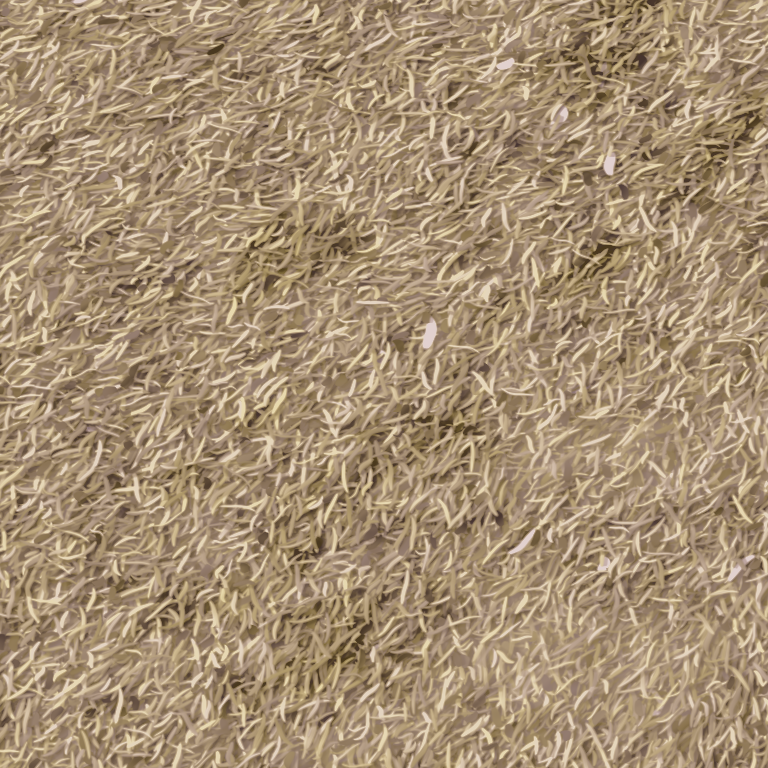
This texture is drawn by a Shadertoy shader. Its source:

```glsl
// Dry, trampled lawn: thin pale straw tangled over dark pockets of soil and thatch.

#define CELLS 36.0          // blade cells across the canvas height
#define LAYERS 12           // stacked blade layers
#define TOP_LAYERS 5        // uppermost layers, made of pale straw
#define HALF_WIDTH 0.088    // blade half width, in cells
#define SOFTNESS 0.07       // edge blur, in cells
#define SPREAD 1.35         // random spread of blade angle, in radians
#define BEND 0.4            // curl of the blades
#define SHADOW 0.36         // darkening beside each blade
#define CONTRAST 1.15       // spread of the light and dark tones
#define POCKET_RATE 0.13    // share of blades that are dark gaps
#define BLOTCH 0.19         // strength of broad light and dark areas
#define BRIGHTNESS 0.61     // middle tone

// Straw colours from deep shade to sunlit tip, with their tone positions
const vec3 STRAW[8] = vec3[8](
    vec3(0.28, 0.21, 0.16), vec3(0.42, 0.34, 0.25),
    vec3(0.54, 0.45, 0.33), vec3(0.58, 0.49, 0.40),
    vec3(0.66, 0.57, 0.45), vec3(0.74, 0.65, 0.53),
    vec3(0.83, 0.75, 0.63), vec3(0.90, 0.84, 0.73));
const float STOPS[8] = float[8](-0.08, 0.05, 0.175, 0.32, 0.51, 0.755, 0.94, 1.1);

vec4 hash4(vec2 p) {
    vec4 h = fract(p.xyxy * vec4(0.1031, 0.1030, 0.0973, 0.1099));
    h += dot(h, h.wzxy + 33.33);
    return fract((h.xxyz + h.yzzw) * h.zywx);
}

// Layered sines, roughly -1 to 1
float waves(vec2 p) {
    float sum = 0.0, amp = 0.55;
    for (int i = 0; i < 4; i++) {
        sum += amp * sin(p.x + 1.7 * sin(p.y * 0.8)) * cos(p.y + 1.3 * sin(p.x * 0.7));
        p = mat2(1.3, 1.1, -1.1, 1.3) * p + 2.3;
        amp *= 0.6;
    }
    return sum;
}

vec3 strawColor(float tone) {
    vec3 c = STRAW[0];
    for (int i = 1; i < 8; i++)
        c = mix(c, STRAW[i], clamp((tone - STOPS[i - 1]) / (STOPS[i] - STOPS[i - 1]), 0.0, 1.0));
    return c;
}

// Swept over at the upper left, standing steeper at the lower right, tangled locally
float grainAngle(vec2 p) {
    float steep = smoothstep(-0.4, 0.6, p.x * 0.7 - p.y + 0.1);
    return mix(0.68, 1.15, steep) + 0.4 * waves(p * 18.0 + 4.0);
}

// Lays one blade over the surface; surface holds tone and warmth
void layBlade(inout vec2 surface, vec2 offset, float angle, vec4 rnd, vec4 look, float pale) {
    float c = cos(angle), s = sin(angle);
    vec2 q = mat2(c, -s, s, c) * offset;
    bool pocket = look.w < POCKET_RATE;
    bool fleck = look.w > 0.9988;
    float halfLength = pocket ? mix(0.25, 0.6, rnd.w) : mix(0.4, 1.0, rnd.w);
    float along = q.x / halfLength;
    q.y += BEND * (look.x - 0.5) * (along * along - 0.3);
    q.y += 0.07 * (look.y - 0.5) * sin(4.5 * along);

    float taper = max(1.0 - along * along, 0.0);
    float width = HALF_WIDTH * mix(0.6, 1.4, look.y) * sqrt(taper);
    width *= pocket ? 1.8 : fleck ? 2.4 : 1.0;
    float ends = smoothstep(0.0, 0.4, taper);

    // Shadow falls on the lower side
    float shade = 1.0 - smoothstep(0.0, 0.17, abs(q.y + 0.12) - width);
    surface.x *= 1.0 - SHADOW * shade * ends;

    float cover = ends * (1.0 - smoothstep(-SOFTNESS, SOFTNESS, abs(q.y) - width));
    float tone = mix(mix(0.1, 0.75, rnd.z), mix(0.45, 1.08, rnd.z), pale);
    tone += 0.05 * q.y / HALF_WIDTH;
    vec2 blade = vec2(tone, look.z);
    if (pocket) blade = vec2(0.3 * rnd.z, look.z);
    if (fleck) blade = vec2(1.08, -0.5);
    surface = mix(surface, blade, cover);
}

void mainImage(out vec4 fragColor, in vec2 fragCoord) {
    vec2 uv = fragCoord / iResolution.y;
    vec2 ground = vec2(uv.x, uv.y * (1.0 + 0.15 * uv.y));

    // Soil and matted thatch beneath the blades
    vec2 surface = vec2(0.25 + 0.2 * waves(ground * 130.0), 0.3);

    // Blades, from the bottom layer to the top
    for (int layer = 0; layer < LAYERS; layer++) {
        float pale = layer >= LAYERS - TOP_LAYERS ? 1.0 : 0.0;
        vec2 shift = float(layer) * vec2(0.37, 0.61);
        vec2 grid = ground * CELLS + shift;
        for (int k = 0; k < 9; k++) {
            vec2 cell = floor(grid) + vec2(k % 3, k / 3) - 1.0;
            vec2 seed = cell + float(layer) * vec2(71.0, 37.0) + 211.0;
            vec4 rnd = hash4(seed);
            vec4 look = hash4(seed + 503.0);
            vec2 root = cell + rnd.xy;
            float swing = fract(look.x * 7.0 + rnd.z * 5.0) + look.y - 1.0;
            float angle = grainAngle((root - shift) / CELLS) + SPREAD * swing;
            layBlade(surface, grid - root, angle, rnd, look, pale);
        }
    }

    // Worn bands, greener hollows and clumps of light and shade
    float worn = smoothstep(0.2, 0.8, waves(vec2(uv.x * 3.0 - uv.y * 2.0, uv.y * 9.0) + 1.0));
    float hollow = smoothstep(0.1, 0.8, waves(vec2(uv.x * 8.0, uv.y * 13.0 - uv.x * 5.0) + 6.0));
    float clump = waves(vec2(uv.x * 26.0 + uv.y * 8.0, uv.y * 46.0 - uv.x * 26.0));
    float tone = BRIGHTNESS + (surface.x - 0.5) * CONTRAST * mix(1.0, 0.75, worn);
    tone += BLOTCH * (clump - 0.9 * hollow + 0.3 * worn);
    float warmth = surface.y - 0.5 + 0.3 * hollow;

    vec3 color = strawColor(tone) + warmth * vec3(0.015, 0.02, -0.08);
    fragColor = vec4(clamp(color, 0.0, 1.0), 1.0);
}
```
